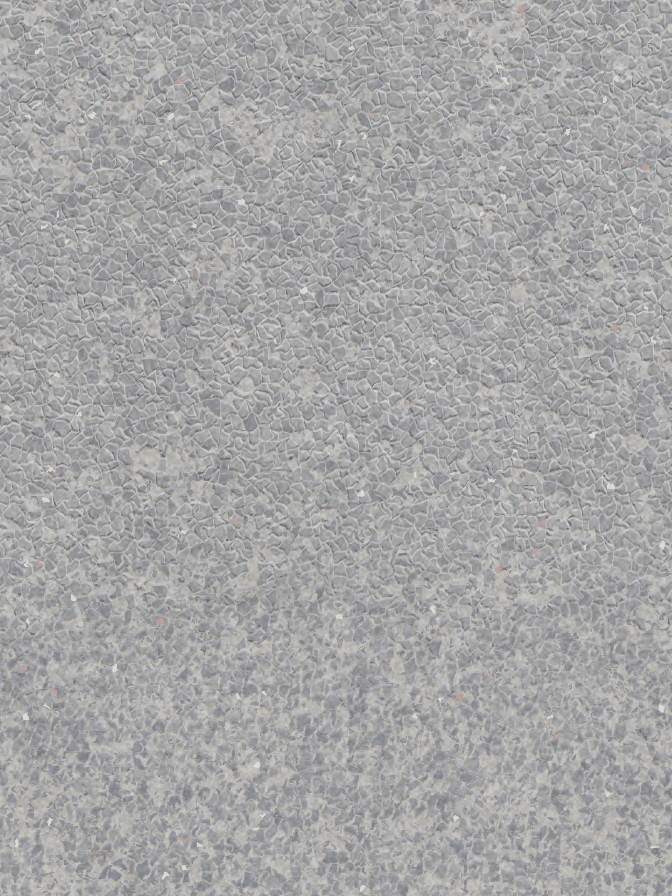
Give the GLSL for this texture, as a WebGL 2 fragment shader.

```glsl
#version 300 es
precision highp float;
// Weathered asphalt: irregular Voronoi stones bedded in pale, sandy mortar.
// The far (upper) part is dusty and lit in relief; towards the bottom it is
// worn flat, so dark bluish stones and small chips show between the mortar.

#define STONES_ACROSS 60.0
#define CHIP_SCALE 1.9
#define WARP 0.75
#define RELIEF 0.19
#define GRAIN 0.10
#define SPECK_SHARE 0.006
#define MORTAR vec3(0.725, 0.715, 0.700)
#define DUSTY_STONE vec3(0.655, 0.655, 0.658)
#define DARK_STONE vec3(0.515, 0.525, 0.555)
#define SPECK vec3(0.88, 0.87, 0.84)

uniform vec2 u_resolution;
out vec4 fragColor;

struct Stone {
    float edge;   // distance to the cell border
    vec2 id;      // cell the stone belongs to
    vec2 offset;  // position relative to the stone centre
};

float hash(vec2 p) {
    vec3 q = fract(vec3(p.xyx) * 0.1031);
    q += dot(q, q.yzx + 33.33);
    return fract((q.x + q.y) * q.z);
}

vec2 hash2(vec2 p) {
    return vec2(hash(p + 17.3), hash(p + 71.9));
}

float noise(vec2 p) {
    vec2 i = floor(p), f = fract(p);
    f = f * f * (3.0 - 2.0 * f);
    vec2 x = vec2(1.0, 0.0);
    return mix(mix(hash(i), hash(i + x), f.x),
               mix(hash(i + x.yx), hash(i + 1.0), f.x), f.y);
}

float fbm(vec2 p) {
    return 0.5 * noise(p) + 0.3 * noise(p * 2.1 + 9.0) + 0.2 * noise(p * 4.3 + 23.0);
}

Stone nearestStone(vec2 p) {
    p += WARP * (vec2(noise(p * 1.6), noise(p * 1.6 + 41.0)) - 0.5);
    vec2 cell = floor(p), first = vec2(0.0), second = vec2(0.0), id = cell;
    float d1 = 1e3, d2 = 1e3;
    for (int y = -1; y <= 1; y++) {
        for (int x = -1; x <= 1; x++) {
            vec2 c = cell + vec2(x, y);
            vec2 toCentre = c + 0.05 + 0.9 * hash2(c) - p;
            float d = dot(toCentre, toCentre);
            if (d < d1) {
                d2 = d1; second = first;
                d1 = d; first = toCentre; id = c;
            } else if (d < d2) {
                d2 = d; second = toCentre;
            }
        }
    }
    float edge = (d2 - d1) / (2.0 * max(length(second - first), 0.05));
    return Stone(edge, id, -first);
}

// Share of the point covered by a stone; some cells hold only mortar.
float coverage(Stone s, float share, float gap) {
    float inset = gap * (0.4 + 1.2 * hash(s.id + 5.7));
    return smoothstep(inset - 0.07, inset + 0.10, s.edge) * step(hash(s.id + 13.1), share);
}

// Rounded, tilted stone tops.
float surfaceHeight(Stone s, float cover) {
    vec2 tilt = hash2(s.id + 3.0) - 0.5;
    return cover * (0.55 + 0.45 * hash(s.id + 29.0) + 0.9 * dot(tilt, s.offset));
}

void main() {
    vec2 uv = gl_FragCoord.xy / u_resolution.x;
    float up = gl_FragCoord.y / u_resolution.y;
    vec2 p = uv * STONES_ACROSS;

    // Broad variation
    float patches = fbm(uv * 13.0);
    float wear = 1.0 - smoothstep(0.05, 0.55, up + 0.35 * (patches - 0.5));
    float share = mix(0.93, 0.80, wear) - 0.5 * smoothstep(0.55, 0.78, patches);
    float gap = mix(0.06, 0.13, wear);

    // Large stones and their lit slope
    Stone s = nearestStone(p);
    float cover = coverage(s, share, gap);
    vec2 lightStep = vec2(0.06, 0.22);
    Stone lit = nearestStone(p + lightStep);
    float slope = surfaceHeight(s, cover) - surfaceHeight(lit, coverage(lit, share, gap));

    // Stone colour: dusty above, darker and more varied where worn
    float tone = hash(s.id + 47.0);
    float darkness = mix(0.6 * tone * tone, 0.25 + 0.65 * tone, wear);
    vec3 stone = mix(DUSTY_STONE, DARK_STONE, darkness);

    // Small chips in the mortar
    Stone chip = nearestStone(p * CHIP_SCALE + 130.0);
    float chipCover = coverage(chip, 0.5, 0.14);
    vec3 chipColor = mix(DUSTY_STONE, DARK_STONE, hash(chip.id + 8.0));
    vec3 color = mix(MORTAR, chipColor, 0.75 * chipCover);
    color = mix(color, stone, cover);

    // Relief, grain and dust
    color += RELIEF * mix(1.0, 0.3, wear) * clamp(slope, -0.75, 0.6);
    color += GRAIN * (noise(p * 4.5) - 0.5) + 0.6 * GRAIN * (noise(p * 2.2 + 60.0) - 0.5);
    color += 0.05 * (fbm(uv * 4.0 + 7.0) - 0.5);

    // Rare white or reddish pebbles
    float pick = hash(chip.id + 91.0);
    float pebble = step(pick, SPECK_SHARE) * smoothstep(0.04, 0.2, chip.edge);
    vec3 pebbleColor = mix(SPECK, vec3(0.74, 0.63, 0.60), step(pick, 0.25 * SPECK_SHARE));
    color = mix(color, pebbleColor, 0.9 * pebble);

    fragColor = vec4(clamp(color, 0.0, 1.0), 1.0);
}
```
